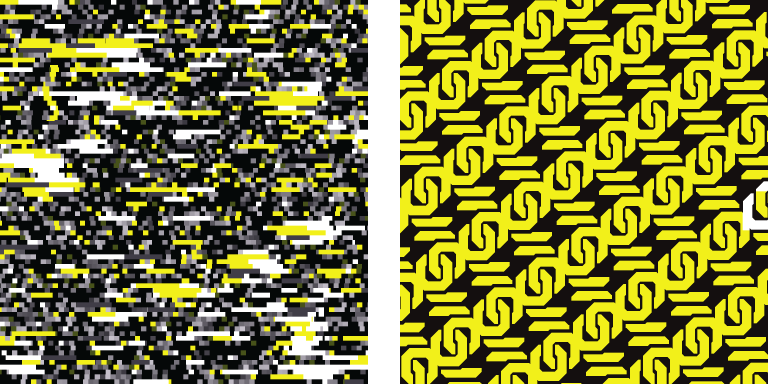
This pattern is drawn by a Shadertoy shader. Its source:

```glsl
// Two panels: glitchy streaked mosaic at left, interlocked octagonal links at right
const vec3 YELLOW = vec3(0.95, 0.94, 0.10);
const vec3 WHITE = vec3(1.0);
const vec3 BLACK = vec3(0.02, 0.03, 0.03);

float hash(vec2 p) {
    return fract(sin(dot(p, vec2(127.1, 311.7))) * 43758.5453);
}

float box(vec2 p, vec2 halfSize) {
    vec2 d = abs(p) - halfSize;
    return length(max(d, 0.0)) + min(max(d.x, d.y), 0.0);
}

// Bright clusters: centre, half width, half height
const vec4 CLUSTERS[10] = vec4[10](
    vec4(75, 333, 72, 9), vec4(138, 278, 19, 9),
    vec4(295, 283, 38, 15), vec4(32, 220, 40, 11),
    vec4(52, 199, 28, 9), vec4(300, 153, 42, 11),
    vec4(250, 119, 30, 12), vec4(175, 96, 28, 10),
    vec4(305, 55, 20, 24), vec4(318, 12, 36, 10));

vec3 mosaic(vec2 p) {
    float row = floor(p.y / 4.8);
    vec2 cell = vec2(floor(p.x / 5.2 + hash(vec2(row, 3.0))), row);
    vec3 col = BLACK;

    // Small scattered cells in grey, yellow and olive
    float kind = hash(cell);
    float patchy = hash(floor(cell / vec2(5.0, 3.0)) + 40.0);
    if (hash(cell + 17.0) < 0.30 + 0.25 * patchy) {
        col = mix(vec3(0.22, 0.21, 0.24), vec3(0.78, 0.76, 0.80), hash(cell + 5.0));
        if (kind < 0.13) col = YELLOW;
        else if (kind < 0.20) col = vec3(0.28, 0.32, 0.10);
        else if (kind > 0.94) col = WHITE;
    }

    // Cluster heat; each cluster turns from yellow to white along x
    float heat = 0.0, side = 0.0;
    for (int i = 0; i < 10; i++) {
        vec2 d = (vec2(p.x, (row + 0.5) * 4.8) - CLUSTERS[i].xy) / CLUSTERS[i].zw;
        float glow = exp(-dot(d, d) * 1.1);
        heat += glow;
        side += glow * d.x;
    }

    // Long horizontal runs
    float runLength = 16.0 + 30.0 * hash(vec2(row, 8.0));
    vec2 run = vec2(floor(p.x / runLength + 9.0 * hash(vec2(row, 1.0))), row);
    float pick = hash(run + 61.0);
    if (hash(run + 23.0) < 0.13 + 1.15 * heat) {
        float tone = pick + 0.55 * side;
        col = tone < 0.42 ? YELLOW : WHITE;
        if (pick > 0.87) col = vec3(0.25, 0.24, 0.28);
    }

    // Ragged vertical trail
    float trail = abs(p.x - 50.0 - 5.0 * sin(row * 0.7));
    if (trail < 4.0 && abs(p.y - 291.0) < 28.0 && kind < 0.8) col = YELLOW;
    return col;
}

// Octagonal ring, broken where its partner passes over
float ringArm(vec2 p) {
    vec2 q = abs(p - vec2(6.5, 6.0));
    float octagon = max(max(q.x, q.y), (q.x + q.y) * 0.707 - 1.8);
    return max(abs(octagon - 13.5) - 4.7, -box(p - vec2(7.0, -7.0), vec2(7.0)));
}

// Chamfered bar with a short leg at its right end
float hook(vec2 p) {
    float bar = box(p - vec2(2.0, -7.0), vec2(21.0, 4.8));
    bar = max(bar, (abs(p.x - 2.0) + p.y - 13.0) * 0.707);
    return min(bar, box(p - vec2(18.5, -12.0), vec2(4.5, 6.0)));
}

vec3 links(vec2 p) {
    vec2 stepA = vec2(42.5, 30.3), stepB = vec2(14.7, -75.5);
    mat2 lattice = mat2(stepA, stepB);
    vec2 local = p - vec2(426.0, 193.0);
    vec2 base = round(inverse(lattice) * local);
    float link = 1e3, hooks = 1e3;
    vec3 ink = YELLOW;
    for (int j = -1; j <= 1; j++)
    for (int i = -1; i <= 1; i++) {
        vec2 id = base + vec2(i, j);
        vec2 q = local - lattice * id;
        link = min(link, min(ringArm(q), ringArm(-q)));
        vec2 mid = q - 0.5 * stepB;
        hooks = min(hooks, min(hook(mid), hook(-mid)));

        // One link at the right edge has a white outer rim
        float reach = max(abs(q.x), abs(q.y));
        if (id == vec2(7.0, 3.0) && reach > 14.0 && reach < 25.0) ink = WHITE;
    }
    hooks = max(hooks, 3.5 - link);
    return min(link, hooks) < 0.0 ? ink : vec3(0.08, 0.06, 0.06);
}

vec3 scene(vec2 p) {
    if (p.x < 368.0) return mosaic(p);
    return p.x < 400.0 ? WHITE : links(p);
}

void mainImage(out vec4 fragColor, in vec2 fragCoord) {
    // Average a 3 by 3 grid of samples to smooth the edges
    vec3 sum = vec3(0.0);
    for (int j = -1; j <= 1; j++)
    for (int i = -1; i <= 1; i++) {
        vec2 uv = (fragCoord + vec2(i, j) / 3.0) / iResolution.xy;
        sum += scene(uv * vec2(768.0, 384.0));
    }
    fragColor = vec4(sum / 9.0, 1.0);
}
```
